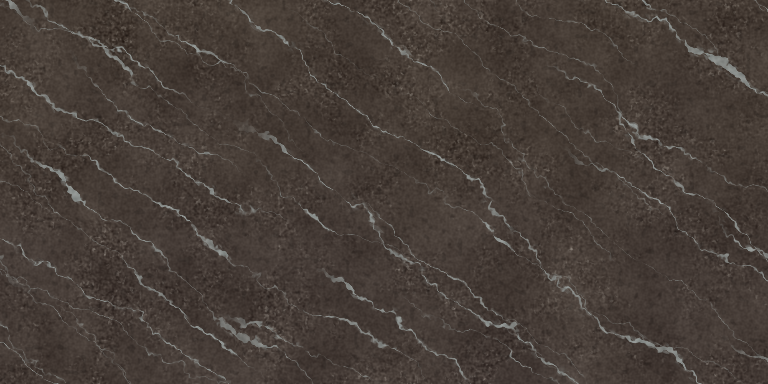
Give the GLSL for this texture, as a Shadertoy shader.

```glsl
// Dark brown marble crossed by pale, broken diagonal veins.

float hash(vec2 cell) {
    uvec2 u = uvec2(ivec2(cell)) * uvec2(1597334673u, 3812015801u);
    uint h = (u.x ^ u.y) * 1597334673u;
    h = (h ^ (h >> 15)) * 2246822519u;
    return float((h ^ (h >> 13)) >> 8) / 16777216.0;
}

float cornerGradient(vec2 cell, vec2 toPoint) {
    float angle = 6.2832 * hash(cell);
    return dot(vec2(cos(angle), sin(angle)), toPoint);
}

float gradientNoise(vec2 p) {
    vec2 cell = floor(p), f = p - cell;
    vec2 blend = f * f * f * (f * (f * 6.0 - 15.0) + 10.0);
    vec2 e = vec2(1, 0);
    float low = mix(cornerGradient(cell, f),
                    cornerGradient(cell + e.xy, f - e.xy), blend.x);
    float high = mix(cornerGradient(cell + e.yx, f - e.yx),
                     cornerGradient(cell + e.xx, f - e.xx), blend.x);
    return mix(low, high, blend.y);
}

float fbm(vec2 p) {
    float sum = 0.0, amplitude = 0.5;
    for (int i = 0; i < 6; i++) {
        sum += amplitude * gradientNoise(p);
        p = mat2(1.6, 1.2, -1.2, 1.6) * p + 7.3;
        amplitude *= 0.72;
    }
    return sum;
}

// Returns the sharp coverage (x) and the soft halo (y) of one wandering vein.
vec2 vein(vec2 p, float seed, float offset, float halfWidth, float pixel) {
    float angle = 0.61 + 0.24 * (hash(vec2(seed, 3)) - 0.5);
    vec2 along = vec2(cos(angle), -sin(angle));
    vec2 q = vec2(dot(p, along), dot(p, vec2(-along.y, along.x)));
    vec2 s = q + seed * vec2(17.31, 9.73);

    // Wander at several scales, from long bends to a ragged edge
    float d = q.y - offset;
    d += 0.085 * gradientNoise(s * 2.3) + 0.042 * gradientNoise(s * 6.5);
    d += 0.018 * gradientNoise(s * 19.0) + 0.010 * gradientNoise(s * 47.0);
    d += 0.005 * gradientNoise(s * 95.0);
    d = abs(d);

    // Swell into short blotches and fade out in gaps along the length
    float swell = smoothstep(0.1, 0.5, gradientNoise(vec2(s.x * 4.0, seed + 0.5)));
    float presence = smoothstep(-0.36, -0.05, gradientNoise(vec2(s.x * 1.9, seed + 40.4)));
    float width = halfWidth * (0.42 + 2.3 * swell);
    width *= max(0.08, 1.0 + 1.6 * gradientNoise(s * 30.0) + 1.1 * gradientNoise(s * 70.0));

    float edge = max(width, 0.5 * pixel);
    float core = clamp((edge - d) / pixel + 0.5, 0.0, 1.0) * width / edge;
    core *= 0.8 + 0.2 * smoothstep(-0.2, 0.2, gradientNoise(s * 14.0));
    float halo = exp(-d / (3.5 * halfWidth)) * (0.3 + 0.7 * swell);
    return presence * vec2(core, halo);
}

void mainImage(out vec4 fragColor, in vec2 fragCoord) {
    float pixel = 1.0 / iResolution.y;
    vec2 p = (fragCoord - 0.5 * iResolution.xy) * pixel;

    // Mottled stone with fine, uneven grain
    float patches = smoothstep(-0.15, 0.4, fbm(p * 5.0 + 23.0));
    float grain = gradientNoise(p * 83.0 + 11.0);
    float fineGrain = gradientNoise(p * 151.0);
    float tone = 0.46 + 0.82 * fbm(p * 5.0 + 3.0);
    tone += (0.3 + 0.6 * patches) * (grain + fineGrain);
    vec3 stone = mix(vec3(0.215, 0.177, 0.156), vec3(0.335, 0.295, 0.267), tone);
    stone += vec3(0.004, 0.003, -0.007) * (p.y + 0.5 * gradientNoise(p * 3.0));

    // Dark pits and pale flecks gathered in patches
    float flecks = smoothstep(0.3, 0.5, gradientNoise(p * 97.0 + 51.0));
    flecks += 0.8 * smoothstep(0.32, 0.5, gradientNoise(p * 57.0 + 31.0) + 0.4 * fineGrain);
    float pits = smoothstep(0.22, 0.45, gradientNoise(p * 48.0 + 77.0));
    stone *= 1.0 - 0.12 * pits;
    stone += vec3(0.105, 0.11, 0.107) * flecks * patches;

    // Broad veins, then hairlines between them
    vec2 pale = vec2(0);
    for (int i = 0; i < 10; i++) {
        float seed = float(i) + 1.0;
        float offset = -0.93 + 0.205 * (float(i) + 0.5 * hash(vec2(seed, 9)));
        float halfWidth = mix(0.0024, 0.0046, hash(vec2(seed, 5)));
        pale = max(pale, vein(p, seed, offset, halfWidth, pixel));
    }
    for (int i = 0; i < 20; i++) {
        float seed = float(i) + 21.0;
        float offset = -0.98 + 0.1 * (float(i) + hash(vec2(seed, 9)));
        pale = max(pale, vein(p, seed, offset, 0.0013, pixel));
    }

    // Splinters stretched along the veins and strewn beside them
    vec2 slant = mat2(0.82, 0.57, -0.57, 0.82) * p;
    float splinters = smoothstep(0.1, 0.3, gradientNoise(slant * vec2(38.0, 85.0)));
    splinters *= smoothstep(0.08, 0.4, pale.y);

    vec3 veinColor = vec3(0.555, 0.575, 0.565) + 0.1 * grain;
    vec3 color = stone + vec3(0.035, 0.038, 0.037) * pale.y;
    color = mix(color, veinColor, max(0.97 * pale.x, 0.5 * splinters));
    fragColor = vec4(color, 1.0);
}
```
